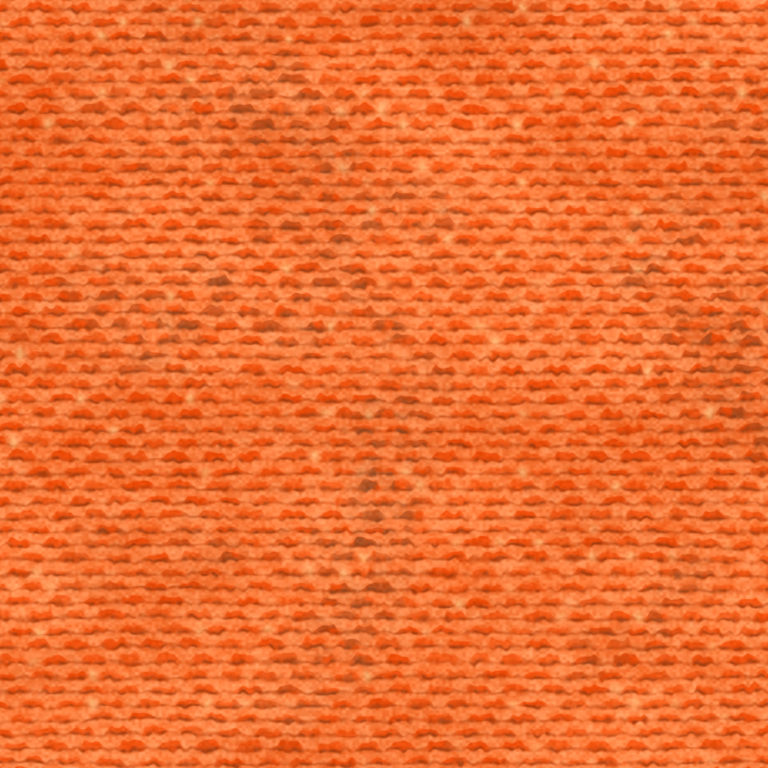
Reproduce this texture procedurally as a Shadertoy shader.

```glsl
const float ROWS = 53.0;
const float DASHES = 20.0;
const float TAU = 6.2831853;

const vec3 THREAD = vec3(0.975, 0.41, 0.145);
const vec3 THREAD_LIGHT = vec3(1.0, 0.59, 0.36);
const vec3 GAP_RED = vec3(0.94, 0.30, 0.035);
const vec3 SHADOW = vec3(0.62, 0.24, 0.07);
const vec3 FLECK = vec3(1.0, 0.74, 0.48);
const vec3 SMUDGE = vec3(0.50, 0.31, 0.19);

float hash(vec2 p) {
    vec3 q = fract(p.xyx * 0.1031);
    q += dot(q, q.yzx + 33.33);
    return fract((q.x + q.y) * q.z);
}

float valueNoise(vec2 p) {
    vec2 cell = floor(p);
    vec2 f = fract(p);
    f = f * f * (3.0 - 2.0 * f);
    float low = mix(hash(cell), hash(cell + vec2(1, 0)), f.x);
    float high = mix(hash(cell + vec2(0, 1)), hash(cell + vec2(1, 1)), f.x);
    return mix(low, high, f.y);
}

float layeredNoise(vec2 p) {
    float sum = 0.0;
    float amplitude = 0.5;
    for (int i = 0; i < 3; i++) {
        sum += amplitude * valueNoise(p);
        p = p * 2.1 + 17.3;
        amplitude *= 0.5;
    }
    return sum / 0.875;
}

float bell(float x, float width) {
    return exp(-x * x / (width * width));
}

// Soft band from bottom to top
float band(float x, float bottom, float top, float soft) {
    return smoothstep(bottom - soft, bottom + soft, x)
         * (1.0 - smoothstep(top - soft, top + soft, x));
}

vec3 weave(vec2 uv, float soft) {
    // Nearly straight rows with frayed edges
    float y = uv.y * ROWS;
    y += 0.3 * (valueNoise(uv * vec2(5.0, 18.0)) - 0.5);
    y += 0.3 * (valueNoise(uv * vec2(120.0, 90.0) + 9.0) - 0.5);
    float row = floor(y);
    float f = fract(y);

    // Dashes are staggered on alternate rows
    float x = uv.x * DASHES + 0.5 * mod(row, 2.0);
    x += 0.22 * (hash(vec2(row, 3.0)) - 0.5);
    x += 0.4 * (valueNoise(vec2(uv.x * 15.0, row * 1.7)) - 0.5);
    float arch = smoothstep(-0.9, 0.45, cos(TAU * x));
    float dashStrength = mix(0.5, 1.0, hash(vec2(floor(x + 0.5), row + 40.0)));
    float rowOpening = mix(0.75, 1.25, hash(vec2(row, 71.0)));

    // Rounded thread with fibre grain and broad tone drift
    float grain = valueNoise(uv * vec2(230.0, 260.0));
    float patches = layeredNoise(uv * vec2(42.0, 60.0));
    float drift = layeredNoise(uv * vec2(5.0, 9.0) + 31.0) - 0.5;
    float rowTone = hash(vec2(row, 19.0)) - 0.5;
    float light = 0.16 + 0.34 * bell(abs(f - 0.5) - 0.5, 0.27);
    light += 0.7 * (patches - 0.5) + 0.4 * (grain - 0.5);
    light += 0.6 * drift + 0.14 * rowTone;

    // Raised crossings between dashes
    float crossing = (1.0 - arch) * bell(f - 0.5, 0.28);
    light += 0.45 * crossing;
    vec3 color = mix(THREAD, THREAD_LIGHT, clamp(light, 0.0, 1.0));

    // Ragged red openings above a thin shadow line
    float ragged = valueNoise(uv * vec2(150.0, 130.0) + 23.0) - 0.5;
    float top = 0.31 + mix(0.1, 0.45, arch) * rowOpening + 0.2 * ragged;
    float opening = band(f, 0.25, top, soft) * mix(0.4, 1.0, arch) * dashStrength;
    color = mix(color, GAP_RED, clamp(opening * (1.0 - 0.5 * drift), 0.0, 1.0));
    float broken = smoothstep(0.2, 0.75, valueNoise(uv * vec2(150.0, 100.0) + 5.0));
    float line = bell(f - 0.31, 0.15) * mix(0.38, 0.85, arch);
    line *= mix(0.35, 1.0, broken) * mix(0.7, 1.0, dashStrength);
    color = mix(color, SHADOW, line);

    // Scattered pale fibres on crossings
    float chosen = smoothstep(0.84, 1.0, hash(vec2(floor(x), row + 11.0)));
    float fleck = chosen * bell(fract(x) - 0.5, 0.11) * bell(f - 0.48, 0.34);
    color = mix(color, FLECK, 0.75 * fleck);

    // Grey-brown dirt settles mostly in the openings
    float dirt = smoothstep(0.5, 0.74, layeredNoise(uv * vec2(6.0, 7.0) + 2.0));
    dirt *= smoothstep(0.75, 0.2, length(uv - vec2(0.58, 0.55)));
    dirt *= smoothstep(0.2, 0.7, valueNoise(uv * vec2(75.0, 85.0)));
    color = mix(color, SMUDGE, dirt * (0.1 + 0.6 * max(opening, line)));

    // Uneven shade over the cloth
    return color * (1.0 + 0.09 * drift) + 0.06 * (grain - 0.5);
}

void mainImage(out vec4 fragColor, in vec2 fragCoord) {
    vec2 uv = fragCoord / iResolution.xy;
    float soft = max(0.1, 0.75 * ROWS / iResolution.y);
    fragColor = vec4(clamp(weave(uv, soft), 0.0, 1.0), 1.0);
}
```
